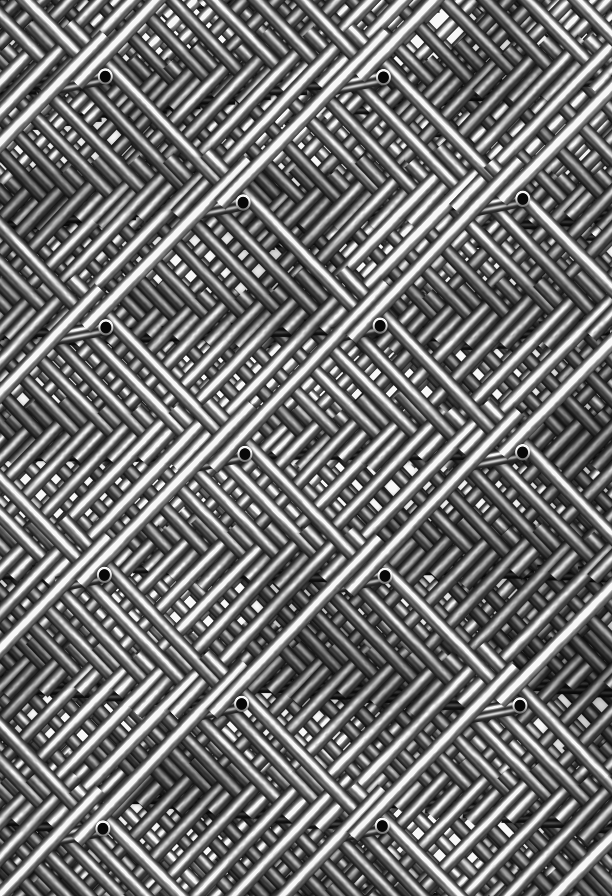
Give the GLSL for this pattern, as a WebGL 2 fragment shader.

```glsl
#version 300 es
precision highp float;
// Stacked lattice of polished steel rods, seen slightly from the side.
// Each layer is a diamond grid of finite cylinders; layers step left, shrink
// and dim with depth, composited front to back with soft contact shadows.
uniform vec2 u_resolution;
out vec4 outColor;

// All lengths are fractions of the canvas height.
const vec2 PERIOD = vec2(0.310, 0.280);      // spacing of tube ends in a row / column
const vec2 FIRST_NODE = vec2(0.117, 0.915);  // one tube end of the front layer
const vec2 VIEW_CENTRE = vec2(0.34, 0.50);
const int LAYERS = 15;
const float LAYER_STEP = 0.0425;             // leftward shift per layer
const float SHRINK = 0.014;                  // perspective per layer
const float ROD_RADIUS = 0.0083;
const float TUBE_RADIUS = 0.0090;
const float BORE_RADIUS = 0.0066;
const float TUBE_LENGTH = 0.055;             // front tube, partly under the rods
const float TUBE_SLOPE = 0.20;
const float RISE_LENGTH = 1.42;              // rod lengths in lattice edges
const float FALL_LENGTH = 1.40;
const float RISE_OFFSET = -0.023;            // rods pass beside the tubes
const float FALL_OFFSET = 0.003;
const float TILT = 0.0150;                   // rods stand steeper than the lattice
const float SWAY = 0.0032;                   // random sideways offset of rods
const float SHADOW_DEPTH = 0.30;
const float SHADOW_REACH = 0.0036;
const float FLOOR_TONE = 0.95;
const float EXPOSURE = 1.29;

float tone = 0.0;      // accumulated brightness
float through = 1.0;   // what is still visible behind the parts drawn so far
float light = 1.0;     // light that reaches deeper parts

float hash(vec3 p) {
    p = fract(p * vec3(0.1031, 0.1030, 0.0973));
    p += dot(p, p.yzx + 33.33);
    return fract((p.x + p.y) * p.z);
}

float noise(vec2 p, float seed) {
    vec2 i = floor(p), f = fract(p);
    f = f * f * (3.0 - 2.0 * f);
    float low = mix(hash(vec3(i, seed)), hash(vec3(i + vec2(1, 0), seed)), f.x);
    float high = mix(hash(vec3(i + vec2(0, 1), seed)), hash(vec3(i + 1.0, seed)), f.x);
    return mix(low, high, f.y);
}

float bump(float x, float centre, float width) {
    float d = (x - centre) / width;
    return exp(-d * d);
}

// Put a shape behind everything drawn so far.
void addShape(float shade, float dist, float pixel) {
    float cover = 1.0 - smoothstep(-pixel, pixel, dist);
    tone += through * cover * shade * light;
    through *= 1.0 - cover;
    light *= 1.0 - SHADOW_DEPTH * exp(-max(dist, 0.0) / SHADOW_REACH);
}

// Rods along one diagonal: lane counts the lines, along runs in edges.
void addRods(float lane, float along, float edge, float depth, bool rising, float dim, float pixel) {
    float line = round(lane);
    float start = along + (rising ? 0.20 : 0.40);
    float span = rising ? RISE_LENGTH : FALL_LENGTH;
    for (int j = 0; j < 2; j++) {
        float id = floor(start) - float(j);
        vec3 key = vec3(line + 41.0, id + 67.0, depth * 2.0 + (rising ? 1.0 : 0.0));
        float wobble = hash(key) - 0.5, trim = hash(key + 17.0);
        float t = start - id;
        float offset = (rising ? RISE_OFFSET : FALL_OFFSET) - TILT * (t - 0.5 * span);
        offset += 2.0 * SWAY * wobble + 0.005 * (trim - 0.5) * (t - 0.7);
        float d = (lane - line) * edge - offset;
        float ends = max(0.14 * trim - t, t - span + 0.2 * abs(wobble)) * edge;
        float v = d / ROD_RADIUS * (rising ? -1.0 : 1.0);  // positive is the lit side
        float shade = rising
            ? 0.13 + 0.88 * bump(v, 0.10, 0.46) + 0.12 * bump(v, -0.72, 0.2)
            : 0.11 + 0.72 * bump(v, 0.22, 0.42) + 0.16 * bump(v, -0.55, 0.22);
        // brushed streaks and blotches
        float grain = noise(vec2(t * 9.0, v * 3.0 + 20.0), key.y + key.x * 3.0);
        float fleck = noise(vec2(t * 50.0, v * 4.0 + 9.0), key.x);
        shade *= (0.80 + 0.26 * grain + 0.16 * fleck) * (0.90 + 0.24 * trim);
        addShape(shade * dim, max(abs(d) - ROD_RADIUS, ends), pixel);
    }
}

// Horizontal tube, x running from its front end back to minus reach.
void addTube(vec2 w, float reach, float dim, float pixel) {
    float v = w.y / TUBE_RADIUS;
    float chrome = 0.12 + 0.85 * bump(v, 0.42, 0.24) + 0.55 * bump(v, -0.40, 0.22);
    addShape(chrome * dim, max(abs(w.y) - TUBE_RADIUS, max(w.x, -reach - w.x)), pixel);
}

void main() {
    vec2 p = gl_FragCoord.xy / u_resolution.y;
    float edge = 1.0 / length(1.0 / PERIOD);   // distance between parallel lines
    float patches = mix(0.70, 1.20, noise(p * 9.0, 5.0));

    for (int i = 0; i < LAYERS; i++) {
        float k = float(i);
        float zoom = 1.0 + SHRINK * k;
        float pixel = 0.7 * zoom / u_resolution.y;
        vec2 q = (p - VIEW_CENTRE) * zoom + VIEW_CENTRE + vec2(LAYER_STEP * k, 0.0);
        q = (q - FIRST_NODE) / PERIOD;
        vec2 diag = vec2(q.x + q.y, q.x - q.y);
        float dim = mix(0.46, 1.0, exp(-k * 0.20)) + 0.62 * smoothstep(5.5, 9.0, k);
        if (i > 0) dim *= patches;

        // nearest cross tube, measured from its front end
        vec2 node = round(diag + 0.5 * LAYER_STEP / PERIOD.x);
        vec2 w = (q - 0.5 * vec2(node.x + node.y, node.x - node.y)) * PERIOD;
        w += 0.007 * (vec2(hash(vec3(node + 50.0, 3.0)), hash(vec3(node + 50.0, 8.0))) - 0.5);

        // open front end: bright rim around a black bore
        if (i == 0) {
            float r = length(w * vec2(1.08, 1.0));
            float rim = 0.66 + 0.35 * w.y / TUBE_RADIUS;
            addShape(mix(0.02, rim, smoothstep(-pixel, pixel, r - BORE_RADIUS)), r - TUBE_RADIUS, pixel);
        }
        addRods(diag.y, diag.x, edge, k, true, dim, pixel);
        // the front tube slants back beneath the rising rods
        if (i == 0) addTube(vec2(w.x, w.y - TUBE_SLOPE * w.x), TUBE_LENGTH, 1.0, pixel);
        addRods(diag.x, diag.y, edge, k, false, dim, pixel);
        if (i > 0) addTube(w, LAYER_STEP, dim * 0.5, pixel);
        if (through < 0.004) break;
    }

    // pale floor glimpsed through the gaps
    tone += through * FLOOR_TONE * mix(0.6, 1.0, light) * patches;
    outColor = vec4(vec3(clamp(tone * EXPOSURE, 0.03, 0.97)), 1.0);
}
```
